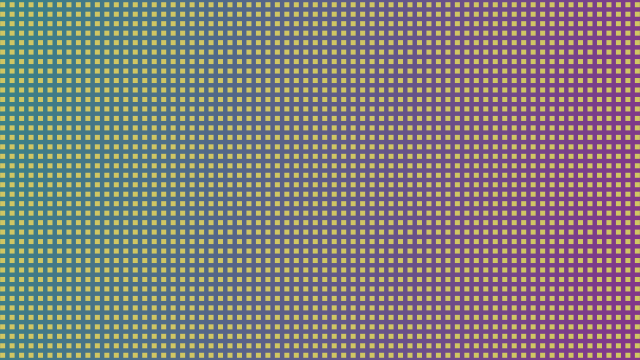
Reproduce this pattern procedurally as a WebGL 1 fragment shader.

```glsl
precision highp float;
// A regular grid of small ochre squares over a slightly tilted
// teal-to-purple gradient. Cells are square, counted by canvas height and
// centred on the canvas; each square is an antialiased box distance test.

uniform vec2 u_resolution;

const float ROWS = 38.0;         // cells over the canvas height
const float SQUARE_SIDE = 0.53;  // side of a square, in cells
const float GRADIENT_TILT = 0.15;

const vec3 TEAL = vec3(0.222, 0.512, 0.528);
const vec3 PURPLE = vec3(0.512, 0.208, 0.542);
const vec3 OCHRE = vec3(0.815, 0.778, 0.388);

// Linear blend from the upper left to the lower right; p is in canvas heights.
vec3 tiltedGradient(vec2 p, float aspect, float tilt) {
  float t = 0.5 + (p.x - tilt * p.y) / (aspect + tilt);
  return mix(TEAL, PURPLE, clamp(t, 0.0, 1.0));
}

// Coverage of an axis-aligned square centred on the origin.
float squareMask(vec2 p, float side, float pixel) {
  vec2 d = abs(p) - 0.5 * side;
  vec2 coverage = clamp(0.5 - d / pixel, 0.0, 1.0);
  return coverage.x * coverage.y;
}

void main() {
  // Centred coordinates in canvas heights
  vec2 p = (gl_FragCoord.xy - 0.5 * u_resolution) / u_resolution.y;
  float aspect = u_resolution.x / u_resolution.y;

  // Repeated cell with its origin in the middle
  vec2 cell = fract(p * ROWS) - 0.5;
  float pixel = ROWS / u_resolution.y;

  vec3 color = tiltedGradient(p, aspect, GRADIENT_TILT);
  color = mix(color, OCHRE, squareMask(cell, SQUARE_SIDE, pixel));
  gl_FragColor = vec4(color, 1.0);
}
```
